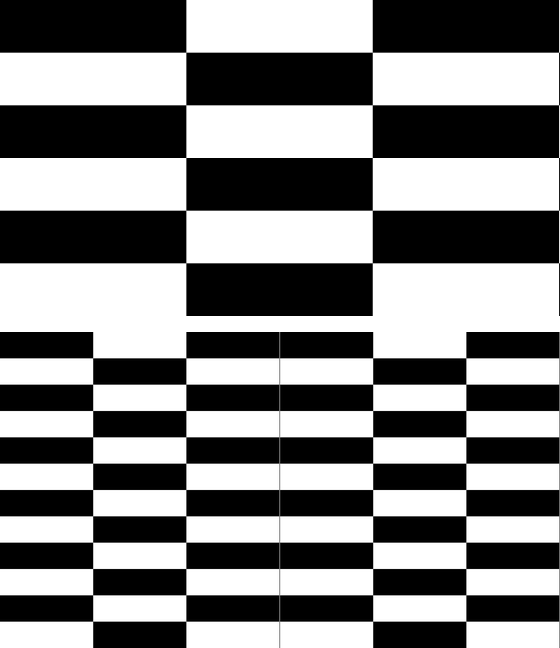
Top: one tile. Bottom: repeated 2 by 2.
This pattern is drawn by a Shadertoy shader. Its source:

```glsl
// Black and white checkerboard of wide blocks, three across and six down.
// Each axis is a sign that flips at every block edge; their product picks
// the colour. A hairline fourth column keeps the alternation when tiled.

const int COLUMN_EDGES = 3;           // flips between left and right border
const int ROW_EDGES = 5;              // flips between bottom and top border
const float HAIRLINE = 0.0016;        // width of the last, thin column
const float COLUMN_WIDTH = (1.0 - HAIRLINE) / float(COLUMN_EDGES);
const float ROW_HEIGHT = 1.0 / float(ROW_EDGES + 1);
const vec3 LIGHT = vec3(1.0);
const vec3 DARK = vec3(0.0);

// Alternating sign along one axis, box filtered over one pixel at each edge
float alternate(float t, float spacing, int edges, float pixel) {
    float side = 1.0;
    for (int i = 1; i <= edges; i++) {
        float toEdge = float(i) * spacing - t;
        side *= clamp(2.0 * toEdge / pixel, -1.0, 1.0);
    }
    return side;
}

void mainImage(out vec4 fragColor, in vec2 fragCoord) {
    vec2 pixel = 1.0 / iResolution.xy;
    vec2 uv = fract(fragCoord * pixel);

    // Blocks: light at the lower left, flipped by each column and row
    float column = alternate(uv.x, COLUMN_WIDTH, COLUMN_EDGES, pixel.x);
    float row = alternate(uv.y, ROW_HEIGHT, ROW_EDGES, pixel.y);
    float lightness = 0.5 + 0.5 * column * row;

    fragColor = vec4(mix(DARK, LIGHT, lightness), 1.0);
}
```
